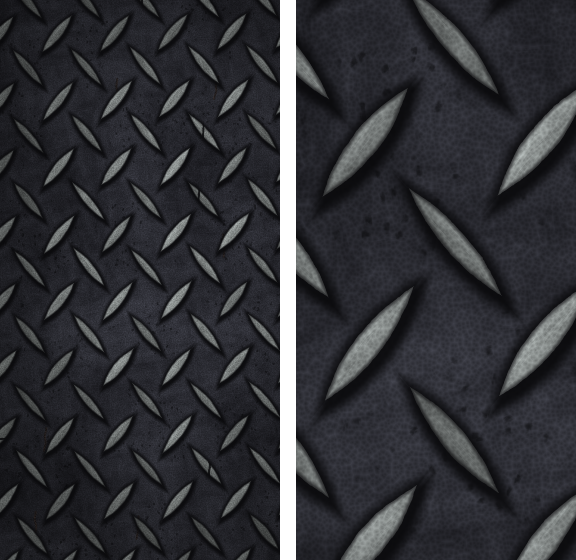
Left, the full canvas; right, a detail of the centre.
Give the GLSL for this texture, as a WebGL 1 fragment shader.

```glsl
precision highp float;
uniform vec2 u_resolution;

// Lengths are in canvas widths
const vec2 CELL = vec2(0.2083, 0.2388);
const vec2 FIRST_BAR = vec2(0.211, 0.924);
const vec2 SKEW = vec2(0.008, -0.014);
const vec2 BAR_DIR = vec2(0.635, 0.772);
const float BAR_HALF_LENGTH = 0.084;
const float RISING_HALF_WIDTH = 0.0172;
const float FALLING_HALF_WIDTH = 0.0142;
const float SHADOW_REACH = 0.019;
const vec2 SHADOW_SHIFT = vec2(0.003, -0.007);
const float WORN_SHARE = 0.07;
const float SCRATCH_CELL = 0.31;
const vec3 PLATE_DARK = vec3(0.062, 0.062, 0.076);
const vec3 PLATE_LIGHT = vec3(0.212, 0.216, 0.248);
const vec3 SHADOW = vec3(0.035, 0.035, 0.043);
const vec3 RIM = vec3(0.21, 0.215, 0.22);
const vec3 FACE = vec3(0.51, 0.53, 0.525);
const vec3 RUST = vec3(0.15, 0.115, 0.10);

float hash(vec2 p) {
  p = fract(p * vec2(0.1031, 0.1137));
  p += dot(p, p.yx + 33.33);
  return fract((p.x + p.y) * p.x * 97.3);
}

vec2 hash2(vec2 p) {
  return vec2(hash(p + 7.1), hash(p + 53.7));
}

// Distance to the nearest scattered point
float cellular(vec2 p) {
  vec2 id = floor(p);
  float nearest = 2.0;
  for (int j = -1; j <= 1; j++) {
    for (int i = -1; i <= 1; i++) {
      vec2 c = id + vec2(float(i), float(j));
      nearest = min(nearest, length(c + hash2(c) - p));
    }
  }
  return nearest;
}

// Layered, warped sines, roughly -1 to 1
float mottle(vec2 p) {
  float sum = 0.0;
  float amp = 0.5;
  for (int i = 0; i < 5; i++) {
    p = mat2(0.8, 0.6, -0.6, 0.8) * p * 1.75 + 2.3;
    p += 0.7 * sin(p.yx * 1.3);
    sum += amp * sin(p.x) * sin(p.y);
    amp *= 0.72;
  }
  return sum;
}

float lens(vec2 p, float a, float b) {
  float r = (a * a + b * b) / (2.0 * b);
  return length(vec2(p.x, abs(p.y) + r - b)) - r;
}

vec2 alongBar(vec2 p, vec2 dir) {
  return vec2(dot(p, dir), dot(p, vec2(-dir.y, dir.x)));
}

// One lattice of raised bars; slope is 1 for rising, -1 for falling
vec3 addBars(vec3 plate, vec2 q, float slope, float halfWidth, float grain, float light, float px) {
  vec2 id = floor(q / CELL + 0.5);
  vec2 seed = id + 40.0 + 30.0 * slope;
  vec2 jitter = hash2(seed) - 0.5;
  vec2 local = q - id * CELL - 0.006 * jitter;
  vec2 dir = normalize(BAR_DIR * vec2(slope, 1.0) + vec2(0.05 * jitter.y, 0.0));
  vec2 u = alongBar(local, dir);
  float a = BAR_HALF_LENGTH * (1.0 + 0.08 * jitter.x);
  float b = halfWidth * (1.0 + 0.15 * jitter.y);
  float ragged = mottle(q * 22.0);
  float d = lens(u, a, b) + 0.0012 * ragged;

  // Dark groove and dropped shadow
  float shadowDist = lens(alongBar(local - SHADOW_SHIFT, dir), a, b);
  float shade = 1.0 - smoothstep(0.0, SHADOW_REACH, min(shadowDist, d + 0.003));
  vec3 col = mix(plate, SHADOW, 0.9 * shade);

  // Worn bright face inside a dull rim, brushed along its length
  float crown = smoothstep(0.0, 0.006, -d);
  float brushed = mottle(u * vec2(25.0, 110.0) + seed);
  float tone = (slope > 0.0 ? 1.0 : 0.85) * (0.95 + 0.25 * jitter.x) * light;
  vec3 face = mix(RIM, FACE * (0.83 + 0.25 * grain + 0.14 * brushed), crown) * tone;
  face *= 1.0 + 0.13 * clamp(slope * u.y / b, -1.0, 1.0);

  // Gouges across a few bars
  float worn = step(hash(seed + 91.0), WORN_SHARE);
  float cut = abs(u.x + 1.1 * u.y + 0.06 * jitter.y + 0.004 * ragged);
  float gouge = worn * (1.0 - smoothstep(0.003, 0.003 + 2.0 * px, cut));
  face = mix(face, SHADOW, 0.85 * gouge);
  return mix(col, face, 1.0 - smoothstep(-px, px, d));
}

void main() {
  vec2 p = gl_FragCoord.xy / u_resolution.x;
  float px = 0.6 / u_resolution.x;

  // Plate: uneven light, stains and fine grain
  float falloff = length((p - vec2(0.64, 1.05)) * vec2(1.0, 0.6));
  float light = 1.1 - 0.42 * smoothstep(0.15, 0.85, falloff);
  float grain = cellular(p * 190.0);
  float stain = 0.62 + 0.3 * mottle(p * 3.2) + 0.16 * mottle(p * 30.0);
  vec3 col = mix(PLATE_DARK, PLATE_LIGHT, clamp(stain, 0.0, 1.0));
  col *= light * (0.82 + 0.36 * grain);

  // Irregular pits, gathered in patches
  vec2 warped = p + 0.006 * vec2(mottle(p * 24.0), mottle(p * 24.0 + 5.0));
  float pit = 1.0 - smoothstep(0.05, 0.22, cellular(warped * vec2(38.0, 30.0)));
  col *= 1.0 - 0.4 * pit * smoothstep(-0.1, 0.4, mottle(p * 7.0 + 9.0));

  // Sparse rusty scratches
  vec2 id = floor(p / SCRATCH_CELL);
  vec2 s = p - (id + 0.35 + 0.3 * hash2(id + 5.0)) * SCRATCH_CELL;
  s.x += 0.3 * (hash(id + 17.0) - 0.5) * s.y + 0.002 * sin(s.y * 120.0);
  float scratch = length(vec2(s.x, max(abs(s.y) - 0.04, 0.0)));
  float marked = step(hash(id + 29.0), 0.3);
  col = mix(col, RUST * (0.4 + grain), 0.7 * marked * (1.0 - smoothstep(0.001, 0.004 + px, scratch)));

  // Two interleaved bar lattices
  vec2 q = p - FIRST_BAR;
  q += SKEW * q.yx;
  col = addBars(col, q, 1.0, RISING_HALF_WIDTH, grain, light, px);
  col = addBars(col, q - 0.5 * CELL, -1.0, FALLING_HALF_WIDTH, grain, light, px);
  gl_FragColor = vec4(col, 1.0);
}
```
